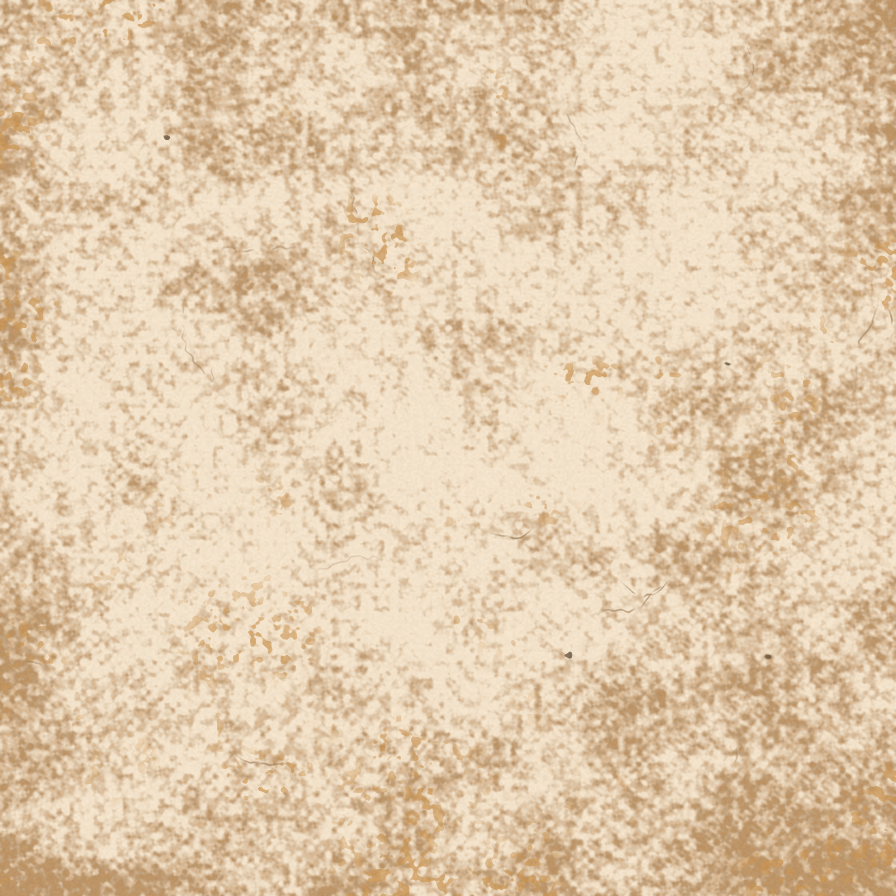
Write a WebGL 2 fragment shader that draws this texture.

```glsl
#version 300 es
precision highp float;
// Weathered cream plaster with tan wear, rust flecks, hairline cracks and stained borders.

#define BROAD_SCALE 4.0
#define PATCH_SCALE 13.0
#define GRAIN_SCALE 150.0
#define BROAD_WEAR 0.27
#define PATCH_WEAR 0.43
#define GRAIN_WEAR 0.68
#define STAIN_WEAR 0.55
#define WEAR_BIAS -0.05
#define RUST_AMOUNT 0.70
#define CRACK_COUNT 18
#define PIT_COUNT 4
#define SEED 7.0

uniform vec2 u_resolution;
out vec4 fragColor;

// Plaster tones from clean to deeply stained, and their place in the wear ranking.
const vec3 TONES[6] = vec3[6](
    vec3(0.955, 0.888, 0.795), vec3(0.91, 0.83, 0.72), vec3(0.86, 0.76, 0.64),
    vec3(0.84, 0.71, 0.56), vec3(0.76, 0.64, 0.50), vec3(0.74, 0.58, 0.40));
const float RANKS[6] = float[6](0.145, 0.435, 0.685, 0.845, 0.93, 0.98);
const vec3 RUST = vec3(0.79, 0.58, 0.32);
const vec3 CRACK = vec3(0.62, 0.50, 0.36);
const vec3 PIT = vec3(0.36, 0.29, 0.21);
const float CRACK_WIDTH = 0.0008;

float hash(vec2 p) {
    return fract(sin(dot(p, vec2(127.1, 311.7))) * 43758.5453);
}

float noise(vec2 p) {
    vec2 cell = floor(p), f = fract(p);
    f = f * f * (3.0 - 2.0 * f);
    return mix(mix(hash(cell), hash(cell + vec2(1, 0)), f.x),
               mix(hash(cell + vec2(0, 1)), hash(cell + vec2(1, 1)), f.x), f.y);
}

// Fractal noise with zero mean and roughly unit deviation.
float fractal(vec2 p, int octaves) {
    float sum = 0.0, amplitude = 0.5;
    for (int i = 0; i < octaves; i++) {
        sum += amplitude * (noise(p) - 0.5);
        p = mat2(1.6, 1.2, -1.2, 1.6) * p + 17.3;
        amplitude *= 0.5;
    }
    return sum / 0.12;
}

// Stains gather at the borders; the middle stays clean.
float borderStain(vec2 p) {
    vec2 w = p + 0.025 * vec2(fractal(p * 5.0 + 3.0, 3), fractal(p * 5.0 + 41.0, 3));
    float left = 1.6 * exp(-max(w.x, 0.0) / 0.05);
    float right = 0.6 * exp(-max(1.0 - w.x, 0.0) / 0.06);
    float bottom = 1.4 * exp(-max(w.y, 0.0) / 0.15);
    float corner = 1.5 * smoothstep(0.22, 0.02, length(w - vec2(1.0, 0.96)));
    vec2 middle = (w - vec2(0.47, 0.43)) * vec2(1.0, 1.25);
    return left + right + bottom + corner - 0.75 * exp(-6.0 * dot(middle, middle));
}

vec3 plasterTone(float rank) {
    vec3 color = TONES[0];
    for (int i = 1; i < 6; i++) {
        float t = (rank - RANKS[i - 1]) / (RANKS[i] - RANKS[i - 1]);
        color = mix(color, TONES[i], clamp(t, 0.0, 1.0));
    }
    return color;
}

// Coverage of one short wandering crack, tapered at both ends.
float crack(vec2 p, float id, float pixel) {
    vec2 key = vec2(id, SEED);
    vec2 center = vec2(hash(key), hash(key + 11.0));
    float angle = (hash(key + 23.0) < 0.6 ? 1.57 : 0.0) + 0.7 * (hash(key + 31.0) - 0.5);
    float halfLength = mix(0.025, 0.075, hash(key + 43.0));
    float c = cos(angle), s = sin(angle);
    vec2 q = mat2(c, -s, s, c) * (p - center);
    q.y += 0.020 * (noise(vec2(q.x * 26.0, id * 9.0)) - 0.5);
    q.y += 0.006 * (noise(vec2(q.x * 130.0, id * 5.0)) - 0.5);
    float taper = smoothstep(halfLength, halfLength * 0.3, abs(q.x));
    float broken = smoothstep(0.2, 0.6, noise(p * 90.0 + id));
    float line = 1.0 - smoothstep(0.0, CRACK_WIDTH + pixel, abs(q.y));
    return line * taper * broken * mix(0.3, 0.8, hash(key + 57.0));
}

// Coverage of one small ragged hole.
float pit(vec2 p, float id, float pixel) {
    vec2 key = vec2(id, SEED + 90.0);
    vec2 q = p - mix(vec2(0.1), vec2(0.9), vec2(hash(key), hash(key + 13.0)));
    float radius = mix(0.003, 0.008, hash(key + 29.0)) * (0.2 + noise(p * 220.0));
    return 1.0 - smoothstep(radius - pixel, radius + pixel, length(q * vec2(0.8, 1.3)));
}

void main() {
    vec2 p = gl_FragCoord.xy / u_resolution;
    float pixel = 1.0 / min(u_resolution.x, u_resolution.y);

    // Wear at three scales, with a faint woven streak.
    float stain = borderStain(p);
    float broad = fractal(p * BROAD_SCALE + SEED, 4);
    float patches = fractal(p * PATCH_SCALE + SEED * 3.0, 5);
    float grain = fractal(p * GRAIN_SCALE + SEED * 5.0, 2);
    float weave = noise(p * vec2(40.0, 260.0)) + noise(p * vec2(260.0, 40.0)) - 1.0;
    float wear = BROAD_WEAR * broad + PATCH_WEAR * patches + GRAIN_WEAR * grain
               + 0.35 * weave + STAIN_WEAR * stain + WEAR_BIAS;
    vec3 color = plasterTone(1.0 / (1.0 + exp(-1.85 * wear)));

    // Small rust flecks in loose clusters.
    float cluster = smoothstep(0.5, 1.9, fractal(p * 7.0 + 61.0, 3) + 0.3 * stain);
    float fleck = smoothstep(1.1, 1.6, fractal(p * 110.0 + 29.0, 2) + 0.5 * cluster);
    color = mix(color, RUST, RUST_AMOUNT * cluster * fleck);

    // Cracks and pits.
    for (int i = 0; i < CRACK_COUNT; i++)
        color = mix(color, CRACK, crack(p, float(i) + 1.0, pixel));
    for (int i = 0; i < PIT_COUNT; i++)
        color = mix(color, PIT, 0.75 * pit(p, float(i) + 1.0, pixel));

    // Fine powdery grain.
    color += 0.035 * (noise(p * 420.0) - 0.5);
    fragColor = vec4(clamp(color, 0.0, 1.0), 1.0);
}
```
